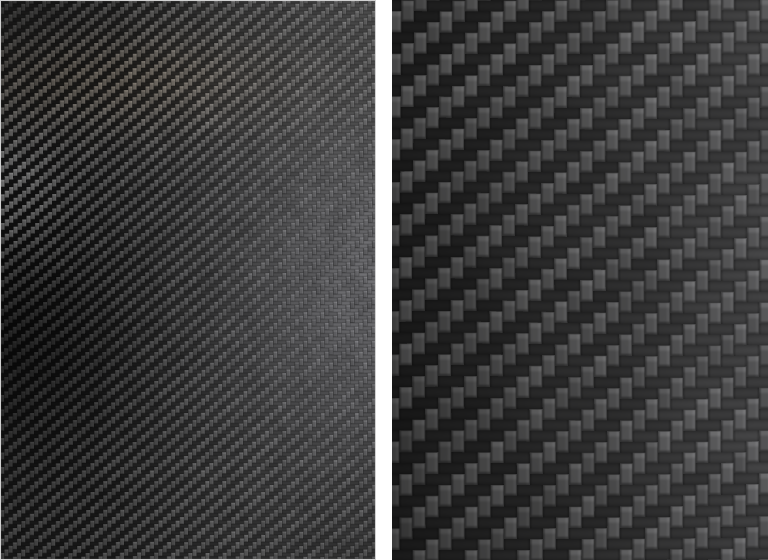
Left: the whole. Right: its middle third, enlarged.
Reproduce this texture procedurally as a WebGL 1 fragment shader.

```glsl
precision highp float;
// Carbon-fibre twill weave under soft uneven light, with a thin pale border.

uniform vec2 u_resolution;

float hash(vec2 p) {
  return fract(sin(dot(p, vec2(12.99, 78.23))) * 4375.85);
}

vec2 gradient(vec2 cell) {
  float angle = 6.2832 * hash(cell);
  return vec2(cos(angle), sin(angle));
}

float gradientNoise(vec2 p) {
  vec2 i = floor(p), f = fract(p);
  vec2 s = f * f * (3.0 - 2.0 * f), e = vec2(1.0, 0.0);
  float bottom = mix(dot(gradient(i), f), dot(gradient(i + e), f - e), s.x);
  float top = mix(dot(gradient(i + e.yx), f - e.yx), dot(gradient(i + 1.0), f - 1.0), s.x);
  return mix(bottom, top, s.y);
}

// Soft elliptical patch of light
float glow(vec2 p, vec2 center, vec2 radius) {
  vec2 d = (p - center) / radius;
  return exp(-dot(d, d));
}

// Brightness of the upright tows
float warpLight(vec2 uv) {
  return mix(0.25, 0.37, smoothstep(0.0, 0.95, uv.x))
    + 0.08 * glow(uv, vec2(0.35, 0.85), vec2(0.40, 0.11))
    + 0.15 * glow(uv, vec2(0.00, 0.66), vec2(0.17, 0.11))
    - 0.11 * glow(uv, vec2(0.03, 0.37), vec2(0.35, 0.20))
    - 0.07 * glow(uv, vec2(0.00, 1.00), vec2(0.30, 0.10))
    - 0.07 * glow(uv, vec2(1.00, 0.00), vec2(0.35, 0.18));
}

// Brightness of the level tows
float weftLight(vec2 uv) {
  return mix(0.085, 0.25, smoothstep(0.15, 1.0, uv.x))
    + 0.13 * glow(uv, vec2(0.97, 0.52), vec2(0.32, 0.25))
    - 0.05 * glow(uv, vec2(0.03, 0.42), vec2(0.30, 0.25))
    - 0.07 * glow(uv, vec2(1.00, 0.00), vec2(0.35, 0.18));
}

// Two-over, two-under twill: 22 repeats across, 39 down, four cells each way
float weave(vec2 uv, float warpLevel, float weftLevel) {
  vec2 p = uv * vec2(88.0, 156.0);
  p += 0.3 * vec2(gradientNoise(uv * 4.0), gradientNoise(uv * 4.0 + 17.0));
  vec2 cell = floor(p), f = fract(p);
  float k = mod(cell.y - cell.x, 4.0);

  if (k < 1.5) {
    // Upright tow with dark sides and a bright upper end
    float along = (k + f.y) * 0.5;
    float side = smoothstep(0.0, 0.25, f.x) * smoothstep(1.0, 0.88, f.x);
    float ends = smoothstep(0.0, 0.18, along) * smoothstep(1.0, 0.94, along);
    float rim = smoothstep(0.65, 0.85, along) + 0.6 * smoothstep(0.6, 0.85, f.x);
    float vary = 0.92 + 0.16 * hash(cell - vec2(0.0, k));
    return warpLevel * vary * mix(0.62, 1.0, side * ends) * (0.97 + 0.2 * rim);
  }
  // Level tow, gently rounded across its width
  float along = (3.0 - k + f.x) * 0.5;
  float bulge = 4.0 * f.y * (1.0 - f.y);
  float ends = smoothstep(0.0, 0.12, along) * smoothstep(1.0, 0.88, along);
  float vary = 0.92 + 0.16 * hash(cell - vec2(3.0 - k, 0.0) + 31.0);
  return weftLevel * vary * mix(0.84, 1.07, bulge) * mix(0.8, 1.0, ends);
}

void main() {
  vec2 uv = gl_FragCoord.xy / u_resolution;
  float warpLevel = warpLight(uv), weftLevel = weftLight(uv);

  // Average 3 by 3 samples for smooth tow edges
  float shade = 0.0;
  for (int i = 0; i < 9; i++) {
    float n = float(i);
    vec2 offset = (vec2(mod(n, 3.0), floor(n / 3.0)) - 1.0) / 3.0;
    shade += weave(uv + offset / u_resolution, warpLevel, weftLevel) / 9.0;
  }

  // Faint mottling, warm sheen above, cool grey at the right
  shade *= 1.0 + 0.08 * gradientNoise(uv * vec2(14.0, 21.0));
  float warm = glow(uv, vec2(0.30, 0.86), vec2(0.40, 0.09));
  float cool = glow(uv, vec2(1.00, 0.45), vec2(0.45, 0.35));
  vec3 color = shade * (1.0 + warm * vec3(0.06, 0.0, -0.08) + cool * vec3(-0.01, -0.01, 0.02));

  // Pale border
  vec2 inset = min(uv, 1.0 - uv) * vec2(1.0, u_resolution.y / u_resolution.x);
  float pixel = 1.0 / u_resolution.x;
  float border = 1.0 - smoothstep(-0.5, 0.5, (min(inset.x, inset.y) - 0.003) / pixel);
  gl_FragColor = vec4(mix(color, vec3(0.82), border), 1.0);
}
```
